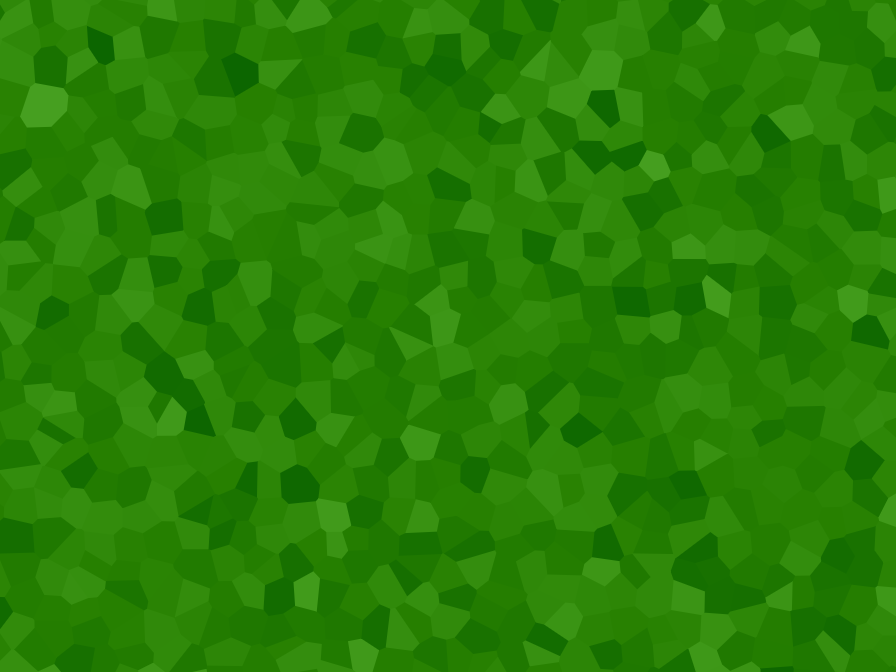
Give the GLSL for this background, as a WebGL 2 fragment shader.

```glsl
#version 300 es
precision highp float;

uniform vec2 u_resolution;
out vec4 fragColor;

const float CELLS_PER_HEIGHT = 23.0;
const float JITTER = 0.92;
const float TONE_SPREAD = 0.086;
const vec3 MID_GREEN = vec3(0.154, 0.504, 0.004);

// Three independent random values in 0..1 for a cell and a seed
vec3 hash3(vec2 cell, int seed) {
    uvec3 v = uvec3(ivec3(ivec2(cell), seed) + 4096);
    v = v * 1664525u + 1013904223u;
    v.x += v.y * v.z;
    v.y += v.z * v.x;
    v.z += v.x * v.y;
    v ^= v >> 16u;
    v.x += v.y * v.z;
    v.y += v.z * v.x;
    v.z += v.x * v.y;
    return vec3(v >> 8u) / 16777216.0;
}

vec2 sitePosition(vec2 cell, float jitter) {
    return cell + 0.5 + jitter * (hash3(cell, 1).xy - 0.5);
}

// Bell-shaped brightness shift; blue clips to zero in the darker grains
vec3 grainColor(vec2 cell, vec3 midColor, float spread) {
    float bell = dot(hash3(cell, 2), vec3(1.0)) - 1.5;
    return max(midColor + bell * spread, 0.0);
}

vec2 nearestCell(vec2 p, float jitter) {
    vec2 best = floor(p);
    float bestDistance = 1e5;
    for (int y = -2; y <= 2; y++) {
        for (int x = -2; x <= 2; x++) {
            vec2 cell = floor(p) + vec2(x, y);
            vec2 offset = sitePosition(cell, jitter) - p;
            float squared = dot(offset, offset);
            if (squared < bestDistance) {
                bestDistance = squared;
                best = cell;
            }
        }
    }
    return best;
}

// Returns the cell across the closest border and the distance to that border
vec3 closestBorder(vec2 p, vec2 home, float jitter) {
    vec2 homeOffset = sitePosition(home, jitter) - p;
    vec3 border = vec3(home, 1e5);
    for (int y = -2; y <= 2; y++) {
        for (int x = -2; x <= 2; x++) {
            vec2 cell = home + vec2(x, y);
            if (x == 0 && y == 0) continue;
            vec2 offset = sitePosition(cell, jitter) - p;
            vec2 span = offset - homeOffset;
            float edge = dot(0.5 * (offset + homeOffset), span) / max(length(span), 1e-4);
            if (edge < border.z) border = vec3(cell, edge);
        }
    }
    return border;
}

void main() {
    vec2 p = gl_FragCoord.xy / u_resolution.y * CELLS_PER_HEIGHT;
    float pixel = CELLS_PER_HEIGHT / u_resolution.y;

    vec2 home = nearestCell(p, JITTER);
    vec3 border = closestBorder(p, home, JITTER);

    // Blend the two grains across one pixel at their border
    float coverage = clamp(0.5 + border.z / pixel, 0.5, 1.0);
    vec3 homeColor = grainColor(home, MID_GREEN, TONE_SPREAD);
    vec3 otherColor = grainColor(border.xy, MID_GREEN, TONE_SPREAD);
    fragColor = vec4(mix(otherColor, homeColor, coverage), 1.0);
}
```
